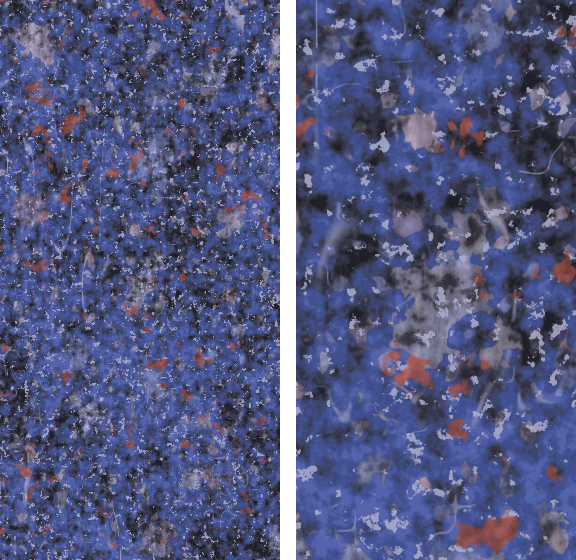
Left, the full canvas; right, a detail of the centre.
This texture is drawn by a Shadertoy shader. Its source:

```glsl
// Blue brecciated stone: mottled blue ground, pale angular clasts, rust stains and fine veins
#define GRAIN_SCALE 44.0
#define CLOUD_SCALE 4.5
#define CLAST_CELL 0.22
#define CLAST_SHARE 0.45
#define CLAST_RADIUS 0.27
#define FLECK_AMOUNT 0.85
#define VEIN_AMOUNT 0.75
#define RUST_LEVEL 0.70

const vec3 BLACK = vec3(0.12, 0.12, 0.16);
const vec3 CHARCOAL = vec3(0.20, 0.20, 0.26);
const vec3 SLATE = vec3(0.24, 0.27, 0.42);
const vec3 BLUE = vec3(0.25, 0.31, 0.56);
const vec3 BRIGHT = vec3(0.33, 0.39, 0.67);
const vec3 HAZE = vec3(0.41, 0.44, 0.62);
const vec3 PALE = vec3(0.68, 0.68, 0.80);
const vec3 ASH = vec3(0.54, 0.52, 0.59);
const vec3 ROSE = vec3(0.57, 0.48, 0.53);
const vec3 RUST = vec3(0.59, 0.30, 0.26);

float hash(vec2 p) {
    vec3 q = fract(p.xyx * 0.1031);
    q += dot(q, q.yzx + 33.33);
    return fract((q.x + q.y) * q.z);
}

float noise(vec2 p) {
    vec2 i = floor(p), f = fract(p);
    f = f * f * (3.0 - 2.0 * f);
    vec2 e = vec2(0.0, 1.0);
    return mix(mix(hash(i), hash(i + e.yx), f.x),
               mix(hash(i + e.xy), hash(i + e.yy), f.x), f.y);
}

float fbm(vec2 p) {
    float sum = 0.0, total = 0.0, gain = 1.0;
    for (int i = 0; i < 4; i++) {
        sum += gain * noise(p);
        total += gain;
        gain *= 0.62;
        p = mat2(1.6, 1.2, -1.2, 1.6) * p + 17.3;
    }
    return sum / total;
}

// Bright line where the noise crosses its middle value
float ridge(vec2 p, float width) {
    return 1.0 - smoothstep(0.0, width, abs(noise(p) - 0.5));
}

// Nearest random convex polygon: x = signed distance in cells, y = seed
vec2 clast(vec2 p, float layer) {
    vec2 home = floor(p), best = vec2(1.0, 0.0);
    for (int k = 0; k < 9; k++) {
        vec2 cell = home + vec2(k % 3, k / 3) - 1.0;
        vec2 key = cell + 71.0 * (layer + 1.0);
        if (hash(key) > CLAST_SHARE) continue;
        vec2 center = cell + 0.2 + 0.6 * vec2(hash(key + 3.7), hash(key + 8.1));
        float seed = hash(key + 5.3);
        float turn = 1.8 * (seed - 0.5);
        vec2 q = mat2(cos(turn), sin(turn), -sin(turn), cos(turn)) * (p - center);
        q *= vec2(1.25, 0.8);
        float size = CLAST_RADIUS * mix(0.6, 1.15, hash(key + 2.9));
        float d = -1.0;
        for (int i = 0; i < 5; i++) {
            float h = hash(key + float(i) * 1.37 + 11.0);
            float a = 1.2566 * (float(i) + 0.8 * h);
            d = max(d, dot(q, vec2(cos(a), sin(a))) - size * (0.5 + 0.7 * fract(h * 7.3)));
        }
        if (d < best.x) best = vec2(d, seed);
    }
    return best;
}

void mainImage(out vec4 fragColor, in vec2 fragCoord) {
    vec2 p = fragCoord / iResolution.x;
    float pixel = 1.5 / iResolution.x;
    float grain = fbm(p * GRAIN_SCALE);
    float cloud = fbm(p * CLOUD_SCALE + 9.0);
    float rough = fbm(p * 30.0 + 51.0);
    float streak = fbm(p * vec2(60.0, 13.0) + 23.0);

    // Mottled ground, from black pits to bright blue
    float tone = 7.0 * (grain - 0.5) + 4.0 * (cloud - 0.5) + 1.8 * (streak - 0.5);
    vec3 color = mix(BLACK, CHARCOAL, smoothstep(-2.1, -1.1, tone));
    color = mix(color, SLATE, smoothstep(-1.1, -0.3, tone));
    color = mix(color, BLUE, smoothstep(-0.3, 0.5, tone));
    color = mix(color, BRIGHT, smoothstep(0.6, 1.9, tone));

    // Angular clasts in three sizes, with eroded edges
    float inside = 0.0;
    for (int i = 2; i >= 0; i--) {
        float cellSize = CLAST_CELL * pow(0.4, float(i));
        vec2 c = clast(p / cellSize, float(i));
        float d = c.x + 0.55 * (rough - 0.5) + 0.25 * (grain - 0.5);
        float edge = pixel / cellSize;
        float cover = 1.0 - smoothstep(-edge, edge, d);
        float tint = fract(c.y * 13.7);
        vec3 body = mix(mix(HAZE, ASH, smoothstep(0.1, 0.5, tint)), ROSE, smoothstep(0.6, 0.9, tint));
        body *= 1.0 + 0.9 * (grain - 0.5) + 0.8 * (streak - 0.5);
        body *= 1.0 - 0.2 * smoothstep(-0.05, 0.0, d);
        float opacity = mix(0.45, 0.95, fract(c.y * 29.3));
        opacity *= mix(0.45, 1.0, smoothstep(0.3, 0.45, grain));
        color = mix(color, body, cover * opacity);
        inside = max(inside, cover);
    }

    // Pale flecks, fine webs and steep veins
    float fleck = smoothstep(0.63, 0.73, fbm(p * 75.0 + 87.0) + 0.12 * (streak - 0.5));
    color = mix(color, mix(HAZE, PALE, fleck), FLECK_AMOUNT * fleck);
    vec2 bent = p + 0.03 * vec2(noise(p * 9.0), noise(p * 9.0 + 40.0));
    float web = ridge(bent * 34.0, 0.06) * smoothstep(0.52, 0.66, fbm(p * 13.0 + 64.0));
    float vein = ridge(bent * vec2(17.0, 3.0) + 5.0, 0.035) * smoothstep(0.5, 0.68, fbm(p * vec2(7.0, 3.0) + 33.0));
    float broken = smoothstep(0.38, 0.58, rough);
    color = mix(color, PALE, VEIN_AMOUNT * broken * max(0.7 * web, vein));

    // Rust stains, stronger on the clasts
    float stain = fbm(p * 17.0 + 131.0) + 0.05 * inside + 0.12 * (cloud - 0.5);
    float rust = smoothstep(RUST_LEVEL, RUST_LEVEL + 0.07, stain);
    color = mix(color, RUST * (0.6 + 0.8 * grain), 0.85 * rust);

    fragColor = vec4(clamp(color, 0.0, 1.0), 1.0);
}
```
